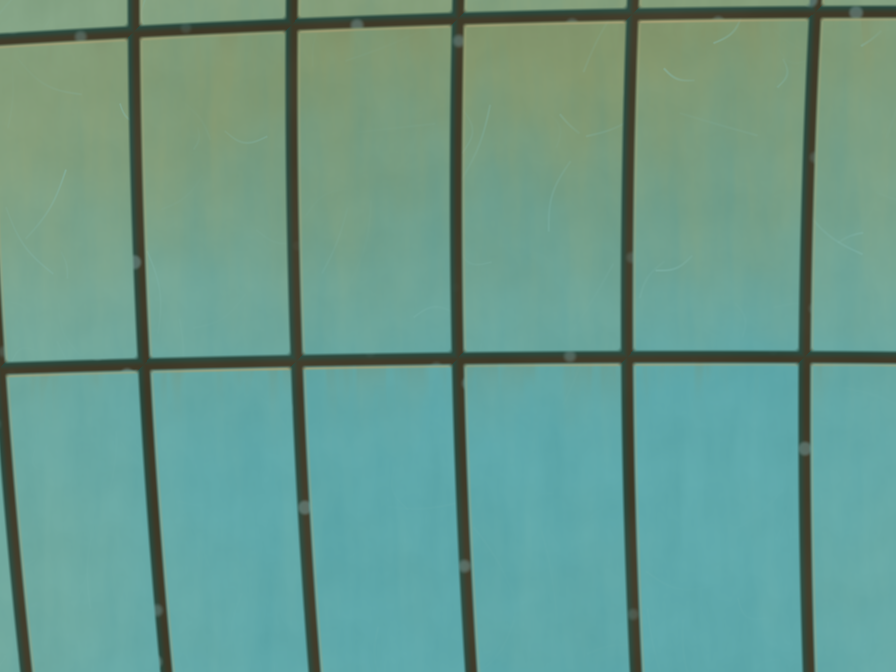
A Shadertoy shader for this texture:

```glsl
// Weathered teal wall tiles with dark grout, seen through a slightly bent lens.

const vec3 OLIVE  = vec3(0.51, 0.59, 0.43);
const vec3 TEAL   = vec3(0.37, 0.66, 0.67);
const vec3 HAZE   = vec3(0.54, 0.71, 0.64);
const vec3 SCRAPE = vec3(0.53, 0.74, 0.71);
const vec3 RIM    = vec3(0.66, 0.63, 0.46);
const vec3 DRIP   = vec3(0.46, 0.49, 0.36);
const vec3 GROUT_COOL = vec3(0.16, 0.29, 0.25);
const vec3 GROUT_WARM = vec3(0.25, 0.23, 0.16);
const vec3 DEPOSIT    = vec3(0.42, 0.53, 0.51);

const float GROUT_HALF = 0.0088;   // half width, in canvas heights
const float EDGE_SOFT  = 0.0032;
const float COLUMN_GROWTH = 0.0061; // columns widen to the right
const vec2  TILE_SIZE  = vec2(0.25, 0.5);
const int   SCRATCHES  = 14;
const float SPOT_DENSITY = 13.0;

vec2 hash2(vec2 p) {
    vec3 q = fract(p.xyx * vec3(0.1031, 0.1030, 0.0973));
    q += dot(q, q.yzx + 33.33);
    return fract((q.xx + q.yz) * q.zy);
}

// Layered, folded sines; roughly -1 to 1.
float mottle(vec2 p) {
    float sum = 0.0, amp = 0.5;
    for (int i = 0; i < 5; i++) {
        p = mat2(1.2, 1.3, -1.3, 1.2) * p + vec2(2.3, 1.1);
        sum += amp * sin(p.x + 1.5 * sin(0.8 * p.y + 2.0 * sum));
        amp *= 0.6;
    }
    return sum;
}

// Cellular noise: soft round spots of random strength.
float spots(vec2 p) {
    vec2 cell = floor(p);
    float spot = 0.0;
    for (int j = -1; j <= 1; j++)
    for (int i = -1; i <= 1; i++) {
        vec2 c = cell + vec2(i, j);
        float d = length(c + hash2(c + 20.0) - p);
        spot = max(spot, hash2(c + 71.0).x * smoothstep(0.24, 0.04, d));
    }
    return spot;
}

// Fine bent scratches, scattered anew on each tile.
float scratches(vec2 p, vec2 tile) {
    float mark = 0.0;
    for (int i = 0; i < SCRATCHES; i++) {
        vec2 seed = tile * 17.0 + float(i) * 3.7 + 90.0;
        vec2 shape = hash2(seed + 5.0), look = hash2(seed + 11.0);
        float angle = 6.283 * shape.x, len = mix(0.03, 0.13, shape.y);
        vec2 dir = vec2(cos(angle), sin(angle));
        vec2 rel = p - hash2(seed) * TILE_SIZE;
        float t = clamp(dot(rel, dir) / len, 0.0, 1.0);
        vec2 bend = vec2(-dir.y, dir.x) * sin(3.14 * t) * (look.x - 0.5) * 0.03;
        float d = length(rel - dir * t * len - bend);
        mark += look.y * look.y * smoothstep(0.0032, 0.0, d) * (1.0 - 0.6 * t);
    }
    return min(mark, 1.0);
}

void mainImage(out vec4 fragColor, in vec2 fragCoord) {
    vec2 p = fragCoord / iResolution.y;
    p.y = 1.0 - p.y; // measured down from the top

    // Bent grid: solve for column and row, then signed distance to the joints
    float centre = 0.682 - 0.0254 * p.y + 0.0445 * p.y * p.y;
    float width = 0.2538 - 0.0148 * p.y;
    float pitchX = sqrt(width * width + 4.0 * COLUMN_GROWTH * (p.x - centre));
    float topJoint = 0.0174 + 0.0225 * pow(abs(p.x - 1.354), 2.0);
    float midJoint = 0.531 + 0.0156 * pow(abs(p.x - 1.06), 2.0);
    float pitchY = midJoint - topJoint;
    vec2 grid = vec2(2.0 * (p.x - centre) / (width + pitchX),
                     (p.y - topJoint) / pitchY);
    vec2 tile = floor(grid), local = fract(grid);
    vec2 joint = (grid - round(grid)) * vec2(pitchX, pitchY);

    // Glaze: olive above, teal below, with mottling and vertical streaks
    float cloud = mottle(p * 5.0);
    float streak = mottle(p * vec2(32.0, 5.0));
    float upper = 1.0 - smoothstep(0.3, 0.65, p.y);
    float warm = 1.0 - smoothstep(-0.05, 0.72, p.y);
    warm += 0.3 * pow(abs(p.x - 0.85), 2.0) + 0.12 * (hash2(tile + 40.0).x - 0.5);
    warm += (0.05 + 0.06 * upper) * cloud + (0.03 + 0.05 * upper) * streak;
    vec3 color = mix(TEAL, OLIVE, clamp(warm, 0.0, 1.0));
    float haze = 0.4 * smoothstep(0.5, 0.0, p.x) + 0.3 * smoothstep(1.1, 1.4, p.x);
    haze += 0.4 * upper * smoothstep(0.55, 1.0, local.y);
    color = mix(color, HAZE, 0.6 * haze);
    color += 0.010 * streak + 0.007 * mottle(p * 24.0);

    // Wear: scratches, drips and pale rims along the joints
    float wear = mix(0.12, 0.5, upper) * (0.7 + 0.4 * cloud);
    color = mix(color, SCRAPE, wear * scratches(local * TILE_SIZE, tile));
    float drip = exp(-28.0 * local.y * pitchY) * smoothstep(-0.3, 0.7, streak);
    color = mix(color, DRIP, 0.3 * drip);
    vec2 rim = smoothstep(0.004, 0.0, abs(joint - GROUT_HALF - 0.0028));
    color = mix(color, RIM, max(0.3 * rim.x, (0.6 + 0.3 * cloud) * rim.y));

    // Grout: cool on one edge, warm on the other, with milky deposits
    vec2 gap = abs(joint);
    float across = gap.x < gap.y ? joint.x : joint.y;
    vec3 grout = mix(GROUT_COOL, GROUT_WARM, smoothstep(-GROUT_HALF, 0.004, across));
    grout = mix(grout, DEPOSIT, 0.65 * smoothstep(0.2, 0.9, spots(p * SPOT_DENSITY)));
    grout += 0.015 * cloud;
    float blend = max(0.006 - abs(gap.x - gap.y), 0.0);
    float edge = min(gap.x, gap.y) - blend * blend / 0.024 - GROUT_HALF;
    float soft = max(EDGE_SOFT, 0.75 / iResolution.y);
    color = mix(grout, color, smoothstep(-soft, soft, edge));

    fragColor = vec4(color, 1.0);
}
```
